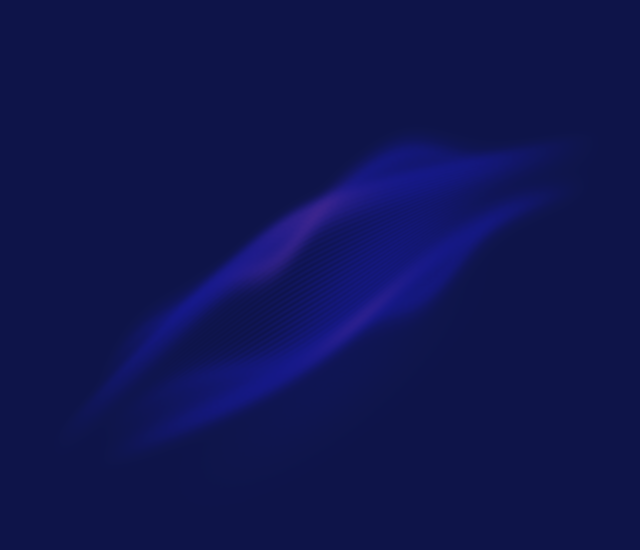
Reproduce this background procedurally as a Shadertoy shader.

```glsl
const vec3 NAVY = vec3(0.056, 0.080, 0.285);
const vec3 DEEP_NAVY = vec3(0.045, 0.065, 0.245);
const vec3 ELECTRIC_BLUE = vec3(0.088, 0.098, 0.580);
const vec3 VIOLET = vec3(0.270, 0.155, 0.555);
const float THREAD_COUNT = 27.0;
const float THREAD_DEPTH = 0.85;
const float EDGE_SOFTNESS = 0.014;
const float SHEET_GLOW = 0.72;
const float GRAIN_SCALE = 190.0;
const float GRAIN_AMOUNT = 0.10;

float bell(float x, float center, float width) {
    float d = (x - center) / width;
    return exp(-d * d);
}

// Elliptical glow whose long axis follows dir
float slantedGlow(vec2 p, vec2 center, vec2 dir, vec2 size) {
    vec2 axis = normalize(dir);
    vec2 d = p - center;
    vec2 q = vec2(dot(d, axis), dot(d, vec2(-axis.y, axis.x))) / size;
    return exp(-dot(q, q));
}

// Soft band between two curves that may cross
float band(float y, float a, float b, float softness) {
    float low = min(a, b);
    float high = max(a, b);
    return smoothstep(low - softness, low + softness, y)
         * (1.0 - smoothstep(high - softness, high + softness, y));
}

// Crest with separate falloff above and below
float crest(float y, float center, float above, float below) {
    return bell(y, center, y > center ? above : below);
}

vec2 gradient(vec2 cell) {
    float h = fract(sin(dot(cell, vec2(127.1, 311.7))) * 43758.5);
    return vec2(cos(6.2832 * h), sin(6.2832 * h));
}

float gradientNoise(vec2 p) {
    vec2 i = floor(p);
    vec2 f = fract(p);
    vec2 u = f * f * (3.0 - 2.0 * f);
    vec2 e = vec2(1.0, 0.0);
    float bottom = mix(dot(gradient(i), f), dot(gradient(i + e.xy), f - e.xy), u.x);
    float top = mix(dot(gradient(i + e.yx), f - e.yx), dot(gradient(i + e.xx), f - e.xx), u.x);
    return mix(bottom, top, u.y);
}

// Upper ridge: a steep rise that eases into a shallow one
float upperRidge(float x) {
    float d = x - 0.45;
    return 0.593 + 0.715 * d - 0.485 * (sqrt(d * d + 0.01) - 0.1);
}

float upperFold(float x) {
    return upperRidge(x) + 0.05 * bell(x, 0.20, 0.08)
         - 0.055 * bell(x, 0.43, 0.07) + 0.058 * bell(x, 0.63, 0.10);
}

// Lower ridge: a slanted S curve
float lowerRidge(float x) {
    float d = x - 0.62;
    return 0.474 + 0.275 * d + 0.135 * tanh(d / 0.18) - 0.25 * d * d;
}

float lowerFold(float x) {
    return lowerRidge(x) + 0.09 * bell(x, 0.27, 0.18) - 0.06 * bell(x, 0.67, 0.08);
}

void mainImage(out vec4 fragColor, in vec2 fragCoord) {
    vec2 p = fragCoord / iResolution.xy;
    float upper = upperRidge(p.x);
    float upperBack = upperFold(p.x);
    float lower = lowerRidge(p.x);
    float lowerBack = lowerFold(p.x);

    // Fade towards the tips
    float upperFade = smoothstep(0.07, 0.34, p.x) * (1.0 - smoothstep(0.62, 0.95, p.x));
    float lowerFade = smoothstep(0.14, 0.46, p.x) * (1.0 - smoothstep(0.64, 0.93, p.x));
    float foldFade = smoothstep(0.14, 0.36, p.x) * (1.0 - smoothstep(0.54, 0.84, p.x));

    // Folded ribbons and their crests
    float upperCrest = crest(p.y, upper, 0.016, 0.034);
    float backCrest = crest(p.y, upperBack, 0.022, 0.026);
    float lowerCrest = crest(p.y, lower, 0.024, 0.020);
    float upperLight = 0.85 * upperCrest * upperFade + 0.42 * backCrest * foldFade
        + 0.60 * band(p.y, upper, upperBack, EDGE_SOFTNESS) * foldFade;
    float lowerLight = 0.75 * lowerCrest * lowerFade
        + 0.32 * crest(p.y, lowerBack, 0.028, 0.026) * lowerFade
        + 0.58 * band(p.y, lower, lowerBack, 0.020) * lowerFade
        + 0.10 * slantedGlow(p, vec2(0.52, 0.32), vec2(0.7, 0.7), vec2(0.20, 0.07));

    // Sheet stretched between the ribbons
    float sheetMask = band(p.y, max(lower, lowerBack), min(upper, upperBack), 0.018)
        * step(lower, upper);
    float sheetLight = SHEET_GLOW
        * slantedGlow(p, vec2(0.575, 0.485), vec2(0.575, 0.818), vec2(0.21, 0.072))
        + 0.13 * bell(p.x, 0.55, 0.20);

    // Fine threads along the sheet, dropped where too small to resolve
    float across = (p.y - lower) / max(upper - lower, 0.02) * THREAD_COUNT;
    float resolved = 1.0 - smoothstep(0.35, 0.7, fwidth(across));
    float thread = (0.5 + 0.5 * cos(6.2832 * across)) * resolved * sheetMask
        * slantedGlow(p, vec2(0.50, 0.475), vec2(0.69, 0.72), vec2(0.24, 0.085));

    float grain = 1.0 + GRAIN_AMOUNT * gradientNoise(p * GRAIN_SCALE);
    float light = (upperLight + lowerLight + sheetLight * sheetMask) * grain;
    vec3 color = mix(NAVY, ELECTRIC_BLUE, 1.0 - exp(-1.45 * light));
    color = mix(color, DEEP_NAVY, THREAD_DEPTH * thread * exp(-1.5 * light));

    // Violet sheen where the folds overlap
    float sheen = 0.52 * upperCrest * bell(p.x, 0.485, 0.085)
        + 0.50 * backCrest * bell(p.x, 0.445, 0.075)
        + 0.42 * crest(p.y, lower + 0.004, 0.018, 0.016) * bell(p.x, 0.565, 0.070);
    color = mix(color, VIOLET, clamp(sheen * grain, 0.0, 0.85));

    fragColor = vec4(color, 1.0);
}
```
